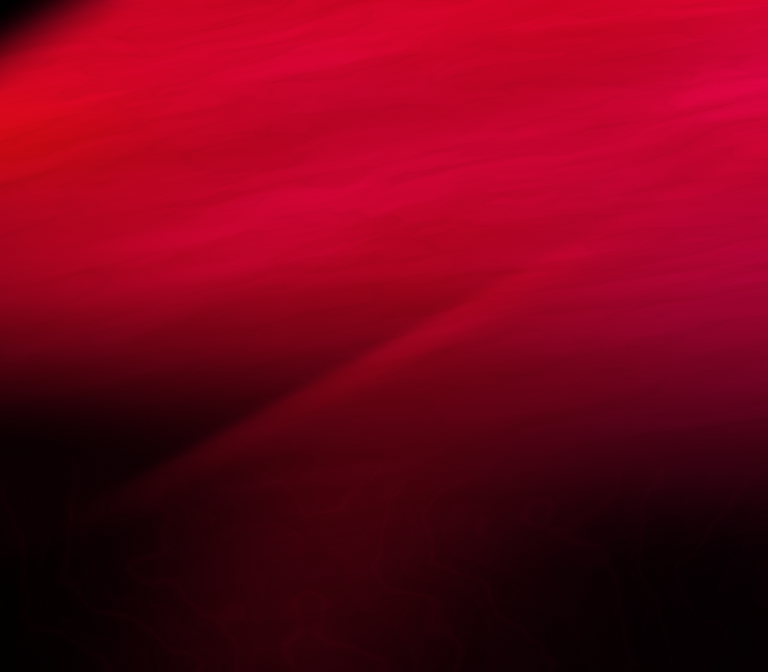
A Shadertoy shader for this background:

```glsl
// Crimson silk in low light: two soft sheets meet along a rising diagonal fold,
// over a near-black floor with a dull ember glow. Built from smooth ramps,
// Gaussian bands and value noise stretched along the cloth.

float hash(vec2 p) {
    vec3 q = fract(vec3(p.xyx) * 0.1031);
    q += dot(q, q.yzx + 33.33);
    return fract((q.x + q.y) * q.z);
}

float noise(vec2 p) {
    vec2 i = floor(p), f = fract(p);
    f = f * f * (3.0 - 2.0 * f);
    return mix(mix(hash(i), hash(i + vec2(1, 0)), f.x),
               mix(hash(i + vec2(0, 1)), hash(i + vec2(1, 1)), f.x), f.y);
}

float fbm(vec2 p) {
    float sum = 0.0, amp = 0.5;
    for (int i = 0; i < 4; i++) {
        sum += amp * noise(p);
        p = p * 2.03 + 7.1;
        amp *= 0.5;
    }
    return sum;
}

float bell(float x, float width) {
    return exp(-x * x / (width * width));
}

float glow(vec2 p, vec2 center, vec2 size) {
    vec2 d = (p - center) / size;
    return exp(-dot(d, d));
}

void mainImage(out vec4 fragColor, in vec2 fragCoord) {
    // x runs rightward, y runs down from the top edge
    vec2 p = fragCoord / iResolution.xy;
    p.y = 1.0 - p.y;

    // Gentle warp and fine streaks follow the slope of the cloth
    vec2 flow = vec2(p.x, p.y + 0.28 * p.x - 0.06 * p.x * p.x);
    float warp = fbm(flow * vec2(3.0, 9.0)) - 0.47;
    float streak = fbm(flow * vec2(6.0, 44.0) + warp * 4.0) - 0.47;
    float y = p.y + 0.03 * warp;

    // Bright bands of the upper cloth
    float topBand = 1.0 - smoothstep(0.0, 0.14, y - 0.17 + 0.22 * p.x);
    float midBand = bell(y - 0.43 + 0.30 * p.x, 0.08) * smoothstep(0.0, 0.45, p.x);
    float rightGlow = glow(p, vec2(1.02, 0.09), vec2(0.16, 0.13));
    float leftGlow = glow(p, vec2(0.0, 0.21), vec2(0.18, 0.09));
    float cloth = 0.71 + 0.10 * topBand + 0.08 * midBand + 0.06 * rightGlow + 0.03 * leftGlow;
    cloth -= 0.07 * exp(-8.0 * p.x) * smoothstep(0.22, 0.38, y);

    // Each sheet fades downward at its own rate
    float upper = mix(cloth, 0.045, smoothstep(0.36 - 0.06 * p.x, 0.68 + 0.13 * p.x, y));
    float lower = mix(cloth, 0.045, smoothstep(0.32, 0.87, y));
    lower *= mix(0.4, 1.0, smoothstep(0.1, 0.5, p.x));

    // The fold: crisp on its upper side, diffuse below
    float fold = p.y - 0.831 + 0.613 * p.x;
    float red = mix(upper, lower, smoothstep(-0.025, 0.03, fold));
    float sheen = bell(fold, fold < 0.0 ? 0.016 : 0.035);
    red += 0.10 * sheen * smoothstep(0.03, 0.32, p.x) * (1.0 - 0.75 * smoothstep(0.5, 0.85, p.x));

    // Ember glow on the floor
    float ember = glow(p, vec2(0.48, 0.79), vec2(0.22, 0.15))
                + 0.9 * glow(p, vec2(0.35, 0.95), vec2(0.19, 0.20));
    red += 0.125 * ember;

    // Thin contours wind across the dark floor, streaks across the cloth
    float level = 8.0 * (fbm(p * 5.0) * 0.5 + p.y * 0.4 + abs(p.x - 0.4));
    float contour = bell(fract(level) - 0.5, 0.06);
    float terrace = fract(level) - 0.5;
    red += (0.022 * contour - 0.012 * terrace) * smoothstep(0.62, 0.8, p.y);
    float wisp = bell(fract(5.0 * (warp + streak * 0.4)) - 0.5, 0.09);
    red *= 1.0 + 0.14 * streak - 0.025 * wisp;

    // Shadows in the top left corner and at the lower sides
    red *= smoothstep(0.0, 0.21, p.x + 1.3 * p.y + 0.04 * warp);
    red *= 1.0 - 0.55 * smoothstep(0.7, 0.98, p.y) * smoothstep(0.22, 0.5, abs(p.x - 0.42));

    // Scarlet at left, shifting to rose in the bands and toward the right
    float rose = 0.18 + 0.06 * midBand + 0.06 * rightGlow - 0.07 * leftGlow;
    rose += 0.04 * glow(p, vec2(0.40, 0.11), vec2(0.18, 0.08));
    rose += 0.12 * smoothstep(0.5, 1.0, p.x) * smoothstep(0.15, 0.4, p.y);
    rose += 0.06 * streak;
    vec3 color = red * vec3(1.0, 0.02 + 0.02 * leftGlow, rose);

    // Dither hides banding in the dark gradients
    color += (hash(fragCoord) - 0.5) / 255.0;
    fragColor = vec4(clamp(color, 0.0, 1.0), 1.0);
}
```
